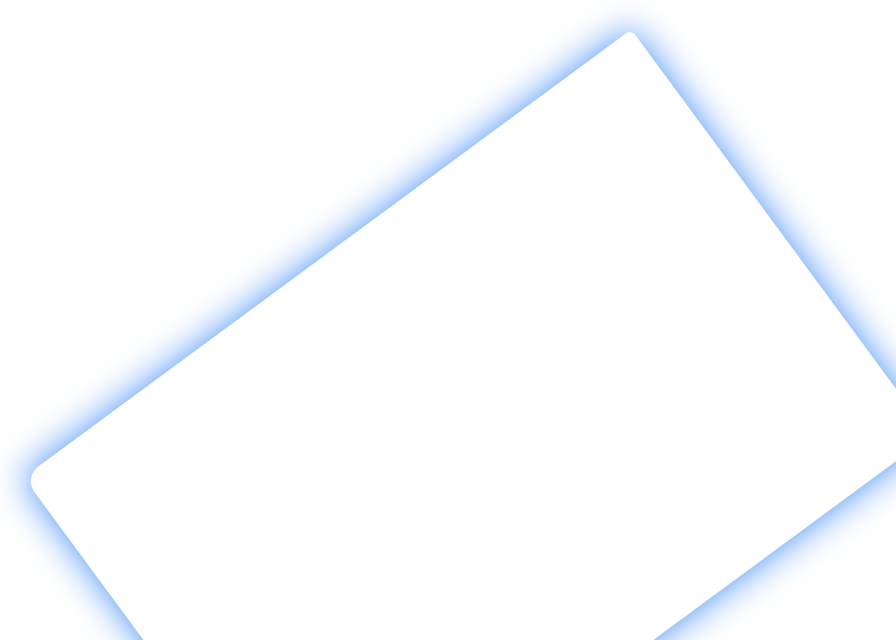
This background is drawn by a WebGL 2 fragment shader. Its source:

```glsl
#version 300 es
// A tilted white card with rounded corners and a soft blue glow on white.
precision highp float;

uniform vec2 u_resolution;
out vec4 outColor;

const vec3 WHITE = vec3(1.0);
const vec3 GLOW_BLUE = vec3(0.26, 0.55, 0.96);

// Lengths are in units of the canvas height.
const vec2 CARD_CENTER = vec2(0.7454, 0.2867);
const vec2 CARD_HALF_SIZE = vec2(0.5898, 0.3942);
const float CARD_TILT = 0.635;
const float LEFT_RADIUS = 0.029;
const float RIGHT_RADIUS = 0.011;
const float GLOW_SIGMA = 0.0273;

// Coordinates of p in a frame turned counterclockwise by the angle.
vec2 toTiltedFrame(vec2 p, float angle) {
    float c = cos(angle), s = sin(angle);
    return vec2(c * p.x + s * p.y, c * p.y - s * p.x);
}

float roundedBoxDistance(vec2 p, vec2 halfSize, float radius) {
    vec2 q = abs(p) - halfSize + radius;
    return length(max(q, 0.0)) + min(max(q.x, q.y), 0.0) - radius;
}

// Smooth approximation of the cumulative normal distribution.
vec2 normalCdf(vec2 x) {
    x = clamp(x, -4.0, 4.0);
    return 0.5 + 0.5 * tanh(x * (0.7979 + 0.0357 * x * x));
}

// Coverage of a box after a Gaussian blur.
float blurredBox(vec2 p, vec2 halfSize, float sigma) {
    vec2 coverage = normalCdf((p + halfSize) / sigma)
                  - normalCdf((p - halfSize) / sigma);
    return coverage.x * coverage.y;
}

void main() {
    vec2 point = gl_FragCoord.xy / u_resolution.y;
    vec2 p = toTiltedFrame(point - CARD_CENTER, CARD_TILT);

    // Blue glow around the card
    float glow = blurredBox(p, CARD_HALF_SIZE, GLOW_SIGMA);
    vec3 color = mix(WHITE, GLOW_BLUE, glow);

    // White card with a smoothed edge
    float radius = p.x < 0.0 ? LEFT_RADIUS : RIGHT_RADIUS;
    float dist = roundedBoxDistance(p, CARD_HALF_SIZE, radius);
    float pixel = 1.0 / u_resolution.y;
    float card = 1.0 - smoothstep(-0.7 * pixel, 0.7 * pixel, dist);
    color = mix(color, WHITE, card);

    outColor = vec4(color, 1.0);
}
```
